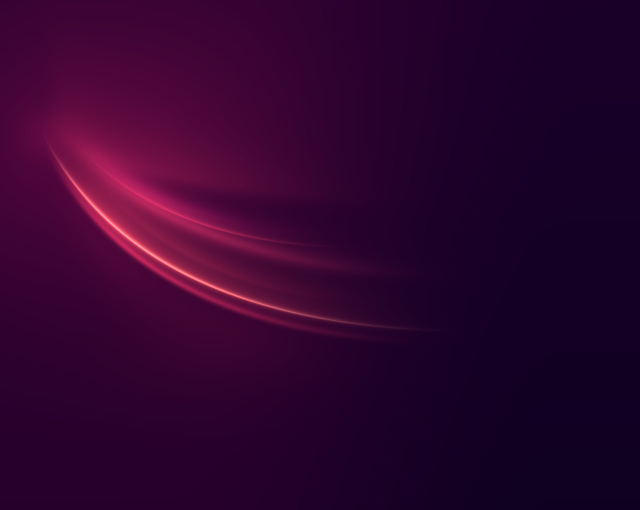
Give the GLSL for this background, as a WebGL 2 fragment shader.

```glsl
#version 300 es
precision highp float;
// Curved ribbons of red light sweeping across a dark purple gradient.
uniform vec2 u_resolution;
out vec4 fragColor;

// Light along a quadratic curve that levels out at its end.
// bend: x of the control point; soft: falloff below and above the curve;
// fade: where the light is fully on, and where it starts to die away.
float ribbon(vec2 p, vec2 start, vec2 end, float bend, vec2 soft, vec2 fade) {
    float b = bend - start.x;
    float a = start.x - 2.0 * bend + end.x;
    float t = (sqrt(max(b * b + a * (p.x - start.x), 0.0)) - b) / a;
    float s = clamp(t, 0.0, 1.0);
    float rise = start.y - end.y;
    float curveY = end.y + rise * (1.0 - s) * (1.0 - s);
    float slope = rise * (1.0 - s) / (b + a * s);
    float d = (p.y - curveY) / sqrt(1.0 + slope * slope);
    float under = d / soft.x;
    float profile = d < 0.0 ? exp(-under * under) : exp(-d * d / (soft.y * (d + soft.y)));
    return profile * smoothstep(0.0, fade.x, t) * (1.0 - smoothstep(fade.y, 1.0, t));
}

// Soft elliptical glow
float glow(vec2 p, vec2 center, vec2 radius) {
    vec2 q = (p - center) / radius;
    return exp(-dot(q, q));
}

void main() {
    vec2 p = gl_FragCoord.xy / u_resolution.y;
    p.x *= 1.2549 * u_resolution.y / u_resolution.x;

    // Backdrop: plum on the left, near-black violet on the right
    vec3 plum = mix(vec3(0.15, 0.0, 0.17), vec3(0.185, 0.005, 0.185), p.y);
    vec3 violet = mix(vec3(0.06, 0.0, 0.13), vec3(0.10, 0.0, 0.16), p.y);
    vec3 color = mix(plum, violet, smoothstep(0.38, 1.12, p.x + 0.08 * (0.5 - p.y)));

    // Broad haze around the source and below the sweep
    color += vec3(0.11, 0.015, 0.04) * glow(p, vec2(0.24, 0.76), vec2(0.36, 0.24));
    color += vec3(0.05, 0.005, 0.02) * glow(p, vec2(0.07, 0.60), vec2(0.22, 0.26));
    color += vec3(0.08, 0.02, 0.03) * glow(p, vec2(0.09, 0.735), vec2(0.05, 0.05));
    color += vec3(0.05, 0.01, 0.01) * glow(p, vec2(0.42, 0.32), vec2(0.22, 0.12));

    // Upper veil with a soft lower edge
    color += vec3(0.17, 0.045, 0.05) * ribbon(p, vec2(0.06, 0.76), vec2(0.85, 0.615), 0.31,
        vec2(0.022, 0.055), vec2(0.5, 0.3));

    // Filled light between the main edge and the upper strands
    vec2 mainStart = vec2(0.080, 0.745);
    vec2 mainEnd = vec2(0.93, 0.351);
    color += vec3(0.37, 0.13, 0.10) * ribbon(p, mainStart, mainEnd, 0.276, vec2(0.010, 0.042), vec2(0.32, 0.25));
    color += vec3(0.08, 0.015, 0.02) * ribbon(p, mainStart, vec2(0.80, 0.31), 0.22, vec2(0.06, 0.04), vec2(0.4, 0.25));

    // Wide pink band and its brighter core
    vec2 bandStart = vec2(0.10, 0.76);
    vec2 bandEnd = vec2(0.92, 0.461);
    color += vec3(0.28, 0.075, 0.10) * ribbon(p, bandStart, bandEnd, 0.35, vec2(0.017, 0.018), vec2(0.36, 0.28));
    color += vec3(0.10, 0.03, 0.03) * ribbon(p, bandStart, bandEnd, 0.35, vec2(0.009, 0.009), vec2(0.5, 0.4));

    // Thin upper line, soft edge above it and faint inner fold
    vec2 lineStart = vec2(0.12, 0.75);
    vec2 lineEnd = vec2(0.71, 0.515);
    color += vec3(0.12, 0.03, 0.05) * ribbon(p, lineStart, lineEnd, 0.31, vec2(0.003, 0.012), vec2(0.5, 0.4));
    color += vec3(0.16, 0.05, 0.04) * ribbon(p, lineStart, lineEnd, 0.31, vec2(0.0018, 0.0018), vec2(0.7, 0.6));
    color += vec3(0.13, 0.02, 0.06) * ribbon(p, vec2(0.12, 0.77), vec2(0.72, 0.54), 0.29, vec2(0.011, 0.011), vec2(0.5, 0.3));
    color += vec3(0.11, 0.03, 0.03) * ribbon(p, vec2(0.14, 0.72), vec2(0.82, 0.405), 0.33, vec2(0.006, 0.02), vec2(0.5, 0.3));

    // Lower companion ribbon
    color += vec3(0.50, 0.13, 0.15) * ribbon(p, vec2(0.078, 0.735), vec2(0.90, 0.329), 0.268,
        vec2(0.0065, 0.006), vec2(0.34, 0.32));

    // Bright main filament and its halo
    color += vec3(0.28, 0.11, 0.07) * ribbon(p, mainStart, mainEnd, 0.276, vec2(0.004, 0.005), vec2(0.3, 0.35));
    color += vec3(0.50, 0.38, 0.26) * ribbon(p, mainStart, mainEnd, 0.276, vec2(0.0018), vec2(0.25, 0.4));

    fragColor = vec4(min(color, 1.0), 1.0);
}
```
